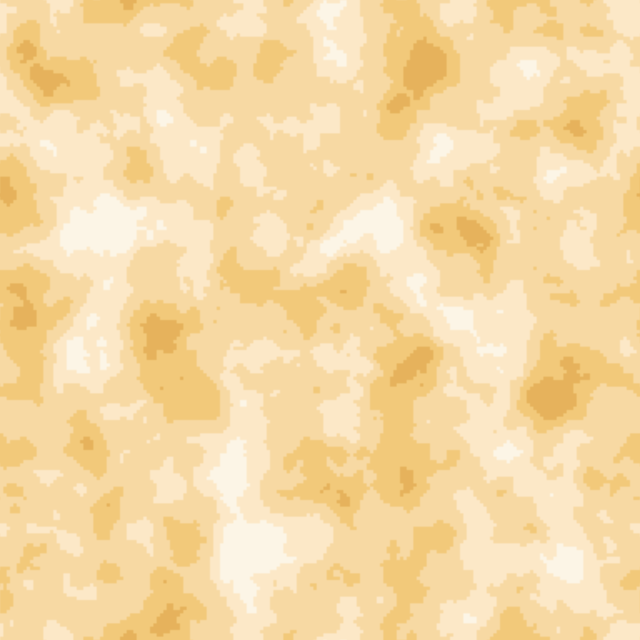
Write a three.js fragment shader that draws this texture.

```glsl
// Draws a mottled, creamy golden surface: layered gradient noise cut into five flat tones.
varying vec2 vUv;

const float GRAIN_CELLS = 192.0;  // fine grid that gives the outlines their small steps
const float BASE_CELLS = 8.0;     // noise cells across the canvas in the coarsest layer
const float LAYER_GAIN = 0.5;     // strength of each layer relative to the coarser one
const float NOISE_SPREAD = 0.173; // standard deviation of one noise layer
const int LAYERS = 4;

const vec3 AMBER = vec3(0.90, 0.70, 0.36);
const vec3 HONEY = vec3(0.95, 0.79, 0.48);
const vec3 SAND = vec3(0.97, 0.85, 0.64);
const vec3 CREAM = vec3(0.99, 0.91, 0.78);
const vec3 IVORY = vec3(0.99, 0.96, 0.90);

// Sine-free hash from a lattice point and a seed to two values in -1..1
vec2 hashVector(vec2 p, float seed) {
  vec3 q = fract(vec3(p.xyx + seed * 17.3) * vec3(0.1031, 0.1030, 0.0973));
  q += dot(q, q.yzx + 33.33);
  return fract((q.xx + q.yz) * q.zy) * 2.0 - 1.0;
}

// Slope of one lattice corner, seen from a point inside its cell
float cornerSlope(vec2 cell, vec2 corner, vec2 f, float cells, float seed) {
  return dot(hashVector(mod(cell + corner, cells), seed), f - corner);
}

// Gradient noise around zero that repeats after the given number of cells
float gradientNoise(vec2 p, float cells, float seed) {
  vec2 cell = floor(p);
  vec2 f = fract(p);
  vec2 w = f * f * (3.0 - 2.0 * f);
  float bottom = mix(cornerSlope(cell, vec2(0.0, 0.0), f, cells, seed),
                     cornerSlope(cell, vec2(1.0, 0.0), f, cells, seed), w.x);
  float top = mix(cornerSlope(cell, vec2(0.0, 1.0), f, cells, seed),
                  cornerSlope(cell, vec2(1.0, 1.0), f, cells, seed), w.x);
  return mix(bottom, top, w.y);
}

// Sum of noise layers, each twice as fine as the last, in standard deviations
float layeredNoise(vec2 uv, float baseCells) {
  float sum = 0.0;
  float power = 0.0;
  float strength = 1.0;
  float cells = baseCells;
  for (int i = 0; i < LAYERS; i++) {
    float seed = float(i) + 1.0;
    sum += strength * gradientNoise(uv * cells + 0.37 * seed, cells, seed);
    power += strength * strength;
    strength *= LAYER_GAIN;
    cells *= 2.0;
  }
  return sum / (NOISE_SPREAD * sqrt(power));
}

// Flat tone for a noise height, from dark to light
vec3 toneColor(float height) {
  vec3 color = mix(AMBER, HONEY, step(-2.02, height));
  color = mix(color, SAND, step(-0.77, height));
  color = mix(color, CREAM, step(0.52, height));
  return mix(color, IVORY, step(1.74, height));
}

// Tone at the centre of one grain cell
vec3 grainColor(vec2 cell) {
  return toneColor(layeredNoise((cell + 0.5) / GRAIN_CELLS, BASE_CELLS));
}

void main() {
  // Blend the four nearest grains so that the steps have soft edges
  vec2 p = vUv * GRAIN_CELLS - 0.5;
  vec2 cell = floor(p);
  vec2 w = smoothstep(0.15, 0.85, fract(p));
  vec3 bottom = mix(grainColor(cell), grainColor(cell + vec2(1.0, 0.0)), w.x);
  vec3 top = mix(grainColor(cell + vec2(0.0, 1.0)), grainColor(cell + 1.0), w.x);
  gl_FragColor = vec4(mix(bottom, top, w.y), 1.0);
}
```
